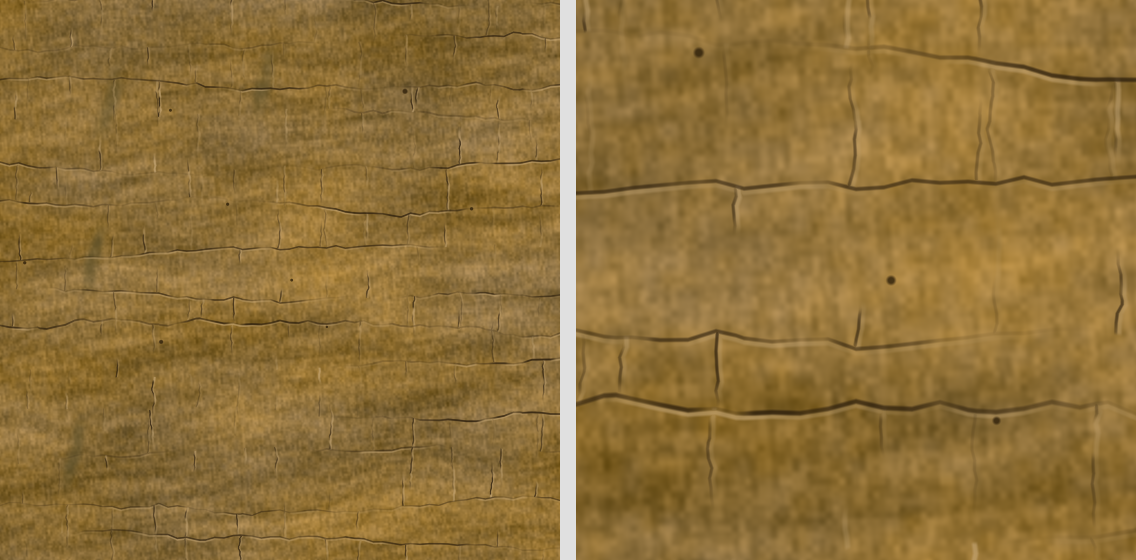
Left: the whole. Right: its middle third, enlarged.
This texture is drawn by a WebGL 1 fragment shader. Its source:

```glsl
precision highp float;
uniform vec2 u_resolution;

float hash(vec2 p) {
  return fract(sin(dot(p, vec2(127.1, 311.7))) * 4375.85);
}

float noise(vec2 p) {
  vec2 i = floor(p), f = fract(p);
  f *= f * (3.0 - 2.0 * f);
  return mix(mix(hash(i), hash(i + vec2(1, 0)), f.x),
             mix(hash(i + vec2(0, 1)), hash(i + vec2(1, 1)), f.x), f.y);
}

// Piecewise linear wander, for angular cracks
float jag(float x, float seed) {
  float i = floor(x);
  return mix(hash(vec2(i, seed)), hash(vec2(i + 1.0, seed)), fract(x)) - 0.5;
}

float stroke(float d, float width) {
  return 1.0 - smoothstep(0.2 * width, width + 0.5 / u_resolution.y, abs(d));
}

// Long crossways cracks with short upright branches: x = dark core, y = pale rim
vec2 cracks(vec2 p) {
  vec2 ink = vec2(0.0);
  for (int i = 0; i < 14; i++) {
    float row = float(i);
    float seed = hash(vec2(row, 4.7));
    float y = (row + 0.3 + 0.4 * seed) / 13.5
            + 0.011 * sin(p.x * 5.0 + row * 2.4) + 0.004 * sin(p.x * 11.0 + row * 5.1)
            + 0.013 * jag(p.x * 14.0, row) + 0.006 * jag(p.x * 60.0, row + 30.0);
    float d = p.y - y;
    float open = smoothstep(0.25, 0.7, noise(vec2(p.x * 4.5, row * 7.3))) * (0.5 + 0.5 * seed);
    float broken = 0.25 + 0.75 * smoothstep(0.15, 0.65, noise(vec2(p.x * 38.0, row * 5.7)));
    float flake = smoothstep(0.3, 0.75, noise(vec2(p.x * 24.0, row * 3.1)));
    ink = max(ink, open * vec2(broken * stroke(d, 0.0014 + 0.0008 * broken * seed),
                               flake * stroke(d + 0.0024, 0.0022)));

    float column = floor(p.x * 13.0);
    vec2 id = vec2(column, row + 50.0);
    float side = hash(id + 3.0) < 0.6 ? -1.0 : 1.0;
    float along = d * side;
    float reach = 0.025 + 0.07 * hash(id + 11.0);
    float x = (column + 0.3 + 0.4 * hash(id)) / 13.0
            + 0.005 * jag(along * 50.0, column + row * 9.0)
            + 0.002 * jag(along * 170.0, column + row * 4.0);
    float fade = smoothstep(-0.002, 0.001, along) * (1.0 - smoothstep(0.5 * reach, reach, along));
    float depth = fade * (0.15 + 0.85 * pow(hash(id + 23.0), 1.6));
    float gap = smoothstep(0.2, 0.65, noise(vec2(along * 75.0, column * 3.7 + row * 8.3)));
    ink = max(ink, depth * vec2(0.85 * gap * stroke(p.x - x, 0.0013),
                                (1.0 - 0.5 * gap) * stroke(p.x - x - 0.0018, 0.0023)));
  }
  return ink;
}

// Scattered pits: x = dark, y = pale
vec2 specks(vec2 p) {
  vec2 cell = floor(p * 9.0);
  vec2 centre = 0.2 + 0.6 * vec2(hash(cell + 5.0), hash(cell + 17.0));
  float radius = mix(0.002, 0.0055, hash(cell + 29.0));
  float pit = 1.0 - smoothstep(0.5 * radius, radius + 0.001, length(fract(p * 9.0) - centre) / 9.0);
  float kind = hash(cell + 41.0);
  return pit * vec2(step(kind, 0.12), step(0.96, kind));
}

// Upright soot smudges, one per chosen cell
float smudges(vec2 p) {
  vec2 cell = floor(p * 3.0);
  vec2 centre = 0.35 + 0.3 * vec2(hash(cell + 61.0), hash(cell + 73.0));
  vec2 q = (fract(p * 3.0) - centre) / 3.0;
  q.x -= 0.2 * q.y + 0.012 * (noise(p * 25.0) - 0.5);
  float body = 1.0 - smoothstep(0.2, 1.0, length(q / vec2(0.022, 0.085)));
  return body * step(0.45, hash(cell + 87.0)) * (0.5 + 0.5 * noise(p * vec2(40.0, 30.0)));
}

void main() {
  vec2 p = gl_FragCoord.xy / u_resolution.y;

  // Brushed varnish: rising streaks over broad patches and fine upright fibres
  vec2 q = p;
  q.y -= 0.1 * p.x + 0.008 * sin(p.x * 9.0 + p.y * 14.0) + 0.005 * sin(p.x * 23.0 - p.y * 17.0);
  float patches = noise(q * vec2(4.0, 9.0) + 3.0) - 0.5;
  float streaks = noise(q * vec2(9.0, 44.0) + 19.0) - 0.5;
  float bristles = noise(q * vec2(26.0, 125.0) + 41.0) - 0.5;
  float fibres = noise(vec2(p.x + 0.08 * p.y, p.y) * vec2(230.0, 100.0)) - 0.5;
  float grain = noise(p * 250.0 + 9.0) - 0.5;
  float tone = 0.52 + 0.46 * patches + 0.5 * streaks + 0.35 * bristles + 0.42 * fibres + 0.32 * grain;

  vec3 olive = vec3(0.415, 0.32, 0.125);
  vec3 gold = vec3(0.67, 0.53, 0.295);
  vec3 color = mix(olive, gold, tone);
  float chalk = noise(p * vec2(7.0, 12.0) + 71.0) + 0.5 * noise(p * 90.0) - 0.75;
  color += chalk * vec3(-0.015, 0.012, 0.085);
  color = mix(color, vec3(0.35, 0.31, 0.17), 0.7 * smudges(p));

  // Damage on the surface
  vec2 crack = cracks(p);
  vec2 speck = specks(p);
  color = mix(color, vec3(0.78, 0.66, 0.47), 0.7 * crack.y);
  color = mix(color, vec3(0.15, 0.1, 0.04), 0.9 * crack.x);
  color = mix(color, vec3(0.2, 0.14, 0.05), 0.85 * speck.x);
  color = mix(color, vec3(0.8, 0.64, 0.32), 0.8 * speck.y);

  gl_FragColor = vec4(color, 1.0);
}
```
